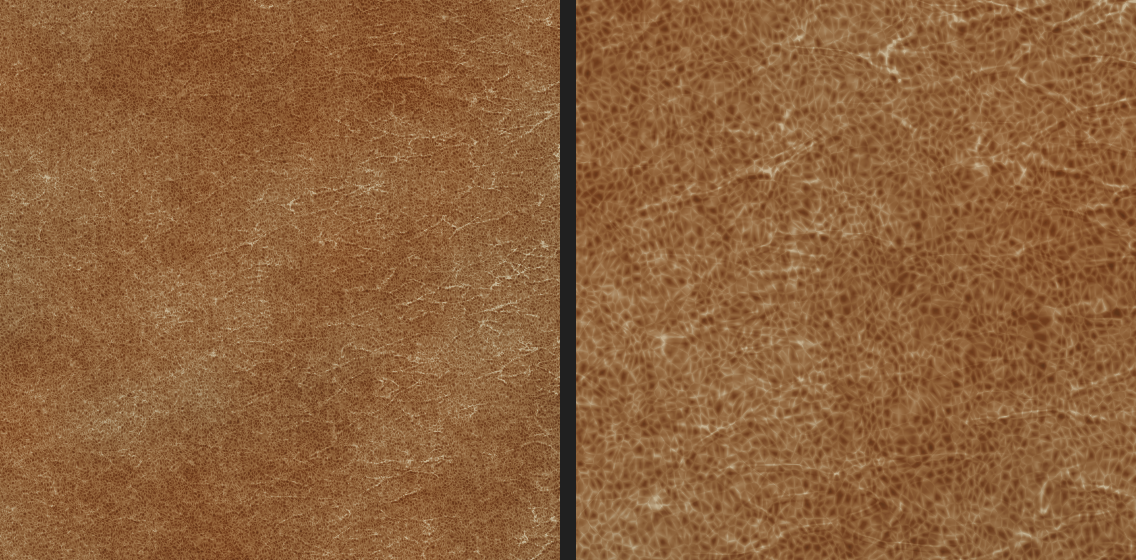
Left, the full canvas; right, a detail of the centre.
A WebGL 2 fragment shader for this texture:

```glsl
#version 300 es
precision highp float;

uniform vec2 u_resolution;
out vec4 fragColor;

float hash(vec2 p) {
    return fract(sin(dot(p, vec2(127.1, 311.7))) * 43758.5453);
}

vec2 hash2(vec2 p) {
    return vec2(hash(p), hash(p + vec2(37.2, 91.7)));
}

float valueNoise(vec2 p) {
    vec2 cell = floor(p);
    vec2 f = fract(p);
    f = f * f * (3.0 - 2.0 * f);
    float low = mix(hash(cell), hash(cell + vec2(1, 0)), f.x);
    float high = mix(hash(cell + vec2(0, 1)), hash(cell + vec2(1, 1)), f.x);
    return mix(low, high, f.y);
}

float fbm(vec2 p, int octaves) {
    float sum = 0.0, weight = 0.5, total = 0.0;
    for (int i = 0; i < octaves; i++) {
        sum += weight * valueNoise(p);
        total += weight;
        weight *= 0.55;
        p = mat2(0.8, 0.6, -0.6, 0.8) * p * 2.03 + 17.3;
    }
    return sum / total;
}

vec2 rotate(vec2 p, float angle) {
    float c = cos(angle), s = sin(angle);
    return vec2(c * p.x + s * p.y, c * p.y - s * p.x);
}

// Gap between the two nearest cell centres: zero on cell borders
float borderGap(vec2 p) {
    vec2 cell = floor(p);
    float nearest = 9.0, second = 9.0;
    for (int y = -1; y <= 1; y++) {
        for (int x = -1; x <= 1; x++) {
            vec2 corner = cell + vec2(x, y);
            float d = length(corner + hash2(corner) - p);
            second = min(second, max(nearest, d));
            nearest = min(nearest, d);
        }
    }
    return second - nearest;
}

// Short broken wrinkles, stretched along one direction
float crease(vec2 p, float scale, float angle, float width, float cover) {
    vec2 along = rotate(p, angle) * vec2(0.42, 1.0) * scale;
    vec2 bend = vec2(fbm(along * 1.7, 3), fbm(along * 1.7 + 41.0, 3)) - 0.5;
    float line = 1.0 - smoothstep(0.0, width * scale * 2.0, borderGap(along + bend * 0.6 + scale));
    float broken = fbm(along * 1.3 + scale * 3.1, 3);
    return line * smoothstep(1.0 - cover - 0.16, 1.0 - cover + 0.16, broken);
}

// Bold folds lean right; fine hairlines cross them
float foldLayers(vec2 p, float pixel, float rightSide) {
    float sum = 0.0;
    for (int i = 0; i < 3; i++) {
        float k = float(i);
        float scale = 15.0 * pow(1.6, k);
        float width = 0.0016 - 0.0002 * k + 0.3 * pixel;
        sum += crease(p, scale, 0.5 - 0.28 * k, width, 0.43 + 0.03 * k);
    }
    return sum * mix(0.6, 1.1, rightSide);
}

float hairLayers(vec2 p, float pixel, float rightSide) {
    float width = 0.0009 + 0.3 * pixel;
    float rising = crease(p, 31.0, 0.95, width, 0.52);
    float falling = crease(p, 27.0, -0.7, width, 0.5);
    float small = crease(p, 56.0, 0.2, width, 0.52);
    return (rising + falling) * mix(1.1, 0.6, rightSide) + small;
}

vec3 leatherRamp(float tone) {
    vec3 shades[7] = vec3[7](
        vec3(0.45, 0.25, 0.12), vec3(0.50, 0.31, 0.17), vec3(0.55, 0.37, 0.21),
        vec3(0.59, 0.42, 0.26), vec3(0.64, 0.49, 0.33), vec3(0.69, 0.58, 0.44),
        vec3(0.78, 0.70, 0.57));
    vec3 color = shades[0];
    for (int i = 1; i < 7; i++) {
        color = mix(color, shades[i], clamp(tone - float(i - 1), 0.0, 1.0));
    }
    return color * (1.0 + 0.09 * clamp(tone, -2.0, 0.0));
}

void main() {
    vec2 p = gl_FragCoord.xy / u_resolution.y;
    float pixel = 1.0 / u_resolution.y;
    float rightSide = smoothstep(0.2, 0.85, p.x + 0.4 * (fbm(p * 3.0, 2) - 0.5));

    // Dye patches
    float patches = fbm(rotate(p, 0.4) * vec2(3.6, 5.2) + 5.0, 5) - 0.5;
    float clouds = fbm(p * 26.0 + 9.0, 3) - 0.5;

    // Pebbled grain with pale borders and dark pits
    vec2 wobble = vec2(valueNoise(p * 50.0), valueNoise(p * 50.0 + 23.0));
    float gap = borderGap(rotate(p, 0.25) * vec2(215.0, 175.0) + wobble * 1.5);
    float grain = 0.31 - gap;
    float speckle = valueNoise(p * 270.0 + 3.0) - 0.5;

    // Raised folds lit from above, with shade beneath
    float folds = foldLayers(p, pixel, rightSide);
    float shade = foldLayers(p + vec2(-0.001, 0.0038), pixel, rightSide);
    float hairs = hairLayers(p, pixel, rightSide);

    float tone = 1.75 + 3.3 * patches + 1.6 * clouds + 3.7 * grain + 2.7 * speckle;
    tone += 1.7 * folds + 0.8 * hairs - 1.1 * shade * (1.0 - min(folds, 1.0));

    // Red and olive drift in the dye
    float drift = fbm(p * 4.0 + 31.0, 3) - 0.5 - 0.5 * patches;
    vec3 color = leatherRamp(tone) + drift * vec3(0.04, -0.02, -0.04);
    fragColor = vec4(clamp(color, 0.0, 1.0), 1.0);
}
```
